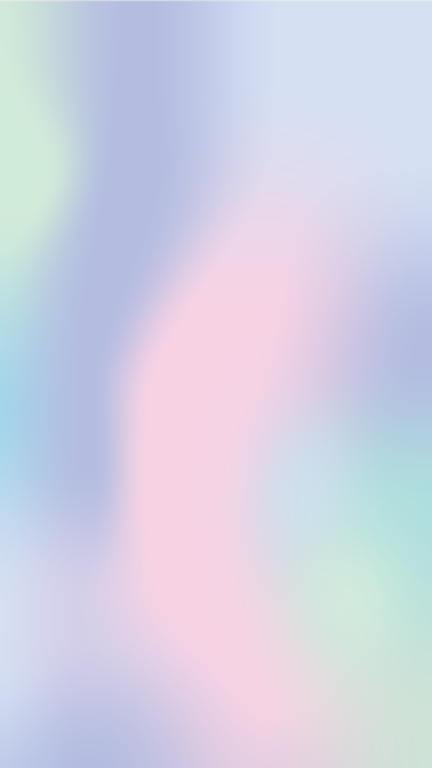
Give the GLSL for this background, as a WebGL 1 fragment shader.

```glsl
precision highp float;

uniform vec2 u_resolution;

const vec3 MINT = vec3(0.82, 0.92, 0.85);
const vec3 AQUA = vec3(0.64, 0.84, 0.92);
const vec3 TEAL = vec3(0.68, 0.87, 0.87);
const vec3 ICE = vec3(0.835, 0.875, 0.95);
const vec3 PERIWINKLE = vec3(0.705, 0.74, 0.88);
const vec3 LILAC = vec3(0.83, 0.81, 0.91);
const vec3 PINK = vec3(0.965, 0.825, 0.892);

float bell(float x, float center, float width) {
  float t = (x - center) / width;
  return exp(-t * t);
}

float glow(vec2 p, vec2 center, vec2 radius) {
  vec2 q = (p - center) / radius;
  return exp(-dot(q, q));
}

// Colours of the four upright bands; depth runs from 0 at the top to 1
vec3 leftColor(float depth) {
  vec3 c = mix(MINT, AQUA, smoothstep(0.26, 0.54, depth));
  c = mix(c, ICE, smoothstep(0.53, 0.78, depth));
  return mix(c, vec3(0.74, 0.79, 0.91), smoothstep(0.86, 1.03, depth));
}

vec3 valleyColor(float depth) {
  float haze = smoothstep(0.60, 0.78, depth) * (1.0 - smoothstep(0.82, 1.0, depth));
  return mix(PERIWINKLE, LILAC, haze);
}

vec3 arcColor(float depth) {
  vec3 c = mix(ICE, PINK, smoothstep(0.10, 0.42, depth));
  return mix(c, vec3(0.90, 0.81, 0.88), smoothstep(0.90, 1.02, depth));
}

vec3 rightColor(float depth) {
  vec3 c = mix(ICE, PERIWINKLE, smoothstep(0.20, 0.45, depth));
  c = mix(c, TEAL, smoothstep(0.46, 0.66, depth));
  return mix(c, vec3(0.81, 0.885, 0.84), smoothstep(0.68, 0.95, depth));
}

void main() {
  vec2 uv = gl_FragCoord.xy / u_resolution;
  float depth = 1.0 - uv.y;

  // Left band into the periwinkle valley
  float leftStart = 0.13 * bell(depth, 0.22, 0.10) - 0.03;
  float leftEnd = 0.30 - 0.10 * smoothstep(0.0, 0.5, depth);
  vec3 color = mix(leftColor(depth), valleyColor(depth),
                   smoothstep(leftStart, leftEnd, uv.x));

  // Curved pink arc, sharpest at its waist
  float arcEdge = 0.50 - 0.22 * smoothstep(0.20, 0.53, depth)
                + 0.14 * smoothstep(0.76, 0.93, depth);
  float arcBlur = 0.165 - 0.10 * smoothstep(0.10, 0.60, depth)
                + 0.14 * smoothstep(0.66, 0.95, depth);
  color = mix(color, arcColor(depth),
              smoothstep(arcEdge - arcBlur, arcEdge + arcBlur, uv.x));

  // Right band, bulging toward the arc
  float bulge = bell(depth, 0.68, 0.20);
  color = mix(color, rightColor(depth),
              smoothstep(0.62 - 0.15 * bulge, 1.0 - 0.08 * bulge, uv.x));

  // Soft lights along the inner right slope
  color = mix(color, vec3(0.79, 0.89, 0.96),
              0.6 * glow(uv, vec2(0.70, 0.36), vec2(0.12, 0.10)));
  color = mix(color, vec3(0.83, 0.93, 0.86),
              0.8 * glow(uv, vec2(0.81, 0.22), vec2(0.14, 0.10)));

  // Pale rim on the top edge
  color = mix(color, vec3(0.95), 0.5 - 0.5 * smoothstep(0.0, 0.003, depth));

  gl_FragColor = vec4(color, 1.0);
}
```
